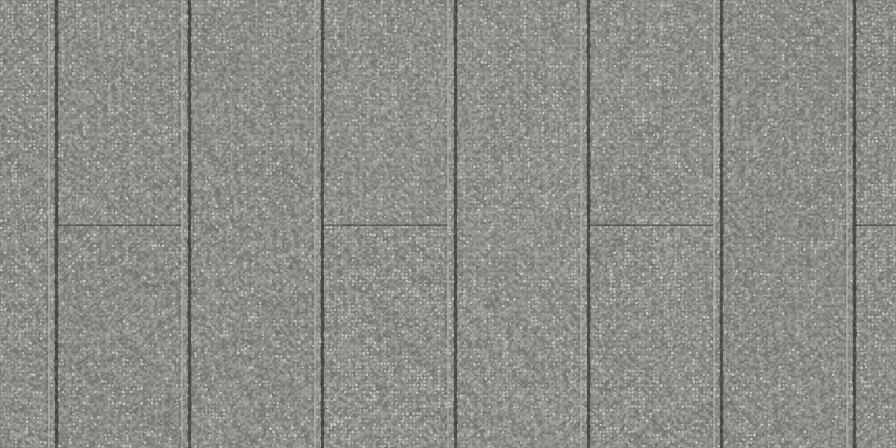
Give the GLSL for this texture, as a WebGL 2 fragment shader.

```glsl
#version 300 es
precision highp float;
// Grey granulated standing-seam panels with staggered cross joints.

uniform vec2 u_resolution;
out vec4 outColor;

// Layout, in canvas heights
const float PANEL_PITCH = 0.2969;
const float FIRST_SEAM = 0.126;
const float PANEL_LENGTH = 1.02;
const float JOINT_Y = 0.4974;
const float JOINT_HALF = 0.0016;
const float GROOVE_HALF = 0.0040;
const float RIDGE_OFFSET = -0.0168;
const float RIDGE_HALF = 0.0019;

// Colours
const vec3 STONE = vec3(0.551, 0.543, 0.528);
const vec3 GROOVE = vec3(0.25, 0.24, 0.23);
const vec3 JOINT = vec3(0.27, 0.26, 0.25);
const vec3 RIDGE = vec3(0.69, 0.69, 0.67);
const vec3 FLECK = vec3(0.80, 0.80, 0.78);

// Surface
const float GRAIN_SCALE = 215.0;
const float GRAIN_AMOUNT = 0.20;
const float FLECK_SCALE = 125.0;
const float FLECK_CHANCE = 0.34;
const float PANEL_TONE = 0.016;

float hash(vec2 p) {
    return fract(sin(dot(p, vec2(127.1, 311.7))) * 43758.5453);
}

float noise(vec2 p) {
    vec2 cell = floor(p);
    vec2 f = fract(p);
    f = f * f * (3.0 - 2.0 * f);
    float low = mix(hash(cell), hash(cell + vec2(1.0, 0.0)), f.x);
    float high = mix(hash(cell + vec2(0.0, 1.0)), hash(cell + vec2(1.0)), f.x);
    return mix(low, high, f.y);
}

// Share of a pixel covered by a line at signed distance d
float lineCover(float d, float halfWidth, float pixel) {
    float r = 0.5 * pixel;
    return max(0.0, min(d + r, halfWidth) - max(d - r, -halfWidth)) / pixel;
}

// One jittered mineral fleck per cell, with random size and brightness
float flecks(vec2 p, float chance, float pixel) {
    vec2 q = p * FLECK_SCALE;
    vec2 cell = floor(q);
    vec2 jitter = vec2(hash(cell + 17.3), hash(cell + 41.9));
    vec2 center = 0.35 + 0.3 * jitter;
    float radius = mix(0.2, 0.42, hash(cell + 73.1));
    float edge = 0.5 * pixel * FLECK_SCALE;
    float disc = 1.0 - smoothstep(radius - edge, radius + edge, length(fract(q) - center));
    return disc * step(hash(cell + 5.7), chance) * mix(0.2, 0.95, hash(cell + 29.5));
}

void main() {
    float pixel = 1.0 / u_resolution.y;
    vec2 p = gl_FragCoord.xy * pixel;

    // Panel coordinates: signed distances to the nearest seam and joint
    float u = (p.x - FIRST_SEAM) / PANEL_PITCH;
    float column = floor(u);
    float seam = (fract(u + 0.5) - 0.5) * PANEL_PITCH;
    float v = (p.y - JOINT_Y) / PANEL_LENGTH + 0.5 * mod(column, 2.0);
    float joint = (fract(v + 0.5) - 0.5) * PANEL_LENGTH;
    vec2 panel = vec2(column, floor(v));

    // Stone body: panel tone, soft mottling and fine grain
    float tone = (hash(panel + 3.7) - 0.5) * PANEL_TONE;
    tone += (noise(p * 22.0) - 0.5) * 0.018;
    tone += (noise(p * GRAIN_SCALE) - 0.5) * GRAIN_AMOUNT;
    tone += (noise(p * GRAIN_SCALE * 0.47 + 31.0) - 0.5) * 0.045;
    vec3 color = STONE + tone;

    // Flecks, denser on some panels and in loose patches
    float density = mix(0.65, 1.2, hash(panel + 8.1)) * mix(0.65, 1.35, noise(p * 14.0 + 9.0));
    color = mix(color, FLECK, flecks(p, FLECK_CHANCE * density, pixel));

    // Worn cross joint, interrupted by the raised seam
    float onPanel = 1.0 - step(RIDGE_OFFSET, seam) * step(seam, 0.0);
    float jointWear = mix(0.6, 1.0, noise(vec2(p.x * 150.0, column)));
    color = mix(color, JOINT, lineCover(joint, JOINT_HALF, pixel) * onPanel * jointWear);

    // Raised seam: faint outer shade, bright ridge, pale flank
    float flank = lineCover(seam - 0.5 * RIDGE_OFFSET, -0.5 * RIDGE_OFFSET, pixel);
    color += 0.02 * flank;
    color -= 0.035 * lineCover(seam - RIDGE_OFFSET + 0.004, 0.002, pixel);
    float ridgeWear = mix(0.45, 0.95, noise(vec2(p.y * 130.0, column + 50.0)));
    color = mix(color, RIDGE, lineCover(seam - RIDGE_OFFSET, RIDGE_HALF, pixel) * ridgeWear);

    // Dark groove with a ragged, grainy edge
    float ragged = noise(vec2(p.y * 140.0, column + 90.0));
    float grooveHalf = GROOVE_HALF * mix(0.7, 1.2, ragged);
    float grooveWear = mix(0.65, 1.0, noise(p * 190.0 + 63.0));
    color = mix(color, GROOVE, lineCover(seam, grooveHalf, pixel) * grooveWear);

    outColor = vec4(clamp(color, 0.0, 1.0), 1.0);
}
```
